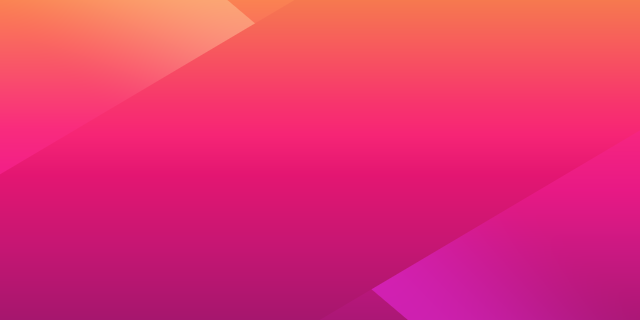
This background is drawn by a WebGL 2 fragment shader. Its source:

```glsl
#version 300 es
precision highp float;

uniform vec2 u_resolution;
out vec4 fragColor;

#define UPPER_CORNER vec2(0.797, 0.927)
#define LOWER_CORNER vec2(1.161, 0.096)
#define PANEL_SLOPE 0.592
#define FOLD_SLOPE -0.845
#define GLOW_REACH 0.52
#define UPPER_GLOW vec4(1.0, 0.97, 0.76, 0.30)
#define LOWER_GLOW vec4(0.86, 0.14, 0.78, 0.72)

// Signed distance to a sloped line through a point, positive above it.
float lineDistance(vec2 p, vec2 through, float slope) {
    vec2 d = p - through;
    return (d.y - slope * d.x) / sqrt(1.0 + slope * slope);
}

// Antialiased coverage of the positive side of an edge.
float coverage(float dist, float pixel) {
    return clamp(dist / pixel + 0.5, 0.0, 1.0);
}

float ramp(float a, float b, float x) {
    return clamp((x - a) / (b - a), 0.0, 1.0);
}

// Vertical sweep from plum through magenta and rose to orange.
vec3 bandColor(float y) {
    vec3 c = mix(vec3(0.65, 0.085, 0.43), vec3(0.77, 0.085, 0.45), ramp(0.0, 0.22, y));
    c = mix(c, vec3(0.89, 0.085, 0.445), ramp(0.22, 0.45, y));
    c = mix(c, vec3(0.965, 0.145, 0.46), ramp(0.45, 0.58, y));
    c = mix(c, vec3(0.97, 0.20, 0.43), ramp(0.58, 0.67, y));
    return mix(c, vec3(0.965, 0.475, 0.31), ramp(0.67, 1.0, y));
}

vec3 upperPanelColor(float y) {
    vec3 c = mix(vec3(0.95, 0.12, 0.53), vec3(0.975, 0.17, 0.49), ramp(0.46, 0.60, y));
    return mix(c, vec3(0.98, 0.51, 0.32), ramp(0.60, 1.0, y));
}

vec3 lowerPanelColor(float y) {
    vec3 c = mix(vec3(0.67, 0.09, 0.46), vec3(0.80, 0.095, 0.51), ramp(0.0, 0.23, y));
    c = mix(c, vec3(0.91, 0.10, 0.52), ramp(0.23, 0.41, y));
    return mix(c, vec3(0.97, 0.15, 0.50), ramp(0.41, 0.60, y));
}

// Soft light that starts at a fold and fades away from it.
vec3 addGlow(vec3 base, vec4 glow, float foldDistance, float pixel) {
    float fade = 1.0 - smoothstep(0.0, GLOW_REACH, foldDistance);
    return mix(base, glow.rgb, glow.a * fade * coverage(foldDistance, pixel));
}

void main() {
    // Canvas units: two wide, one high.
    vec2 p = gl_FragCoord.xy / u_resolution * vec2(2.0, 1.0);
    float pixel = 1.0 / u_resolution.y;
    vec3 color = bandColor(p.y);

    // Upper left panel and its warm fold.
    float upperEdge = lineDistance(p, UPPER_CORNER, PANEL_SLOPE);
    float upperFold = -lineDistance(p, UPPER_CORNER, FOLD_SLOPE);
    vec3 upper = addGlow(upperPanelColor(p.y), UPPER_GLOW, upperFold, pixel);
    color = mix(color, upper, coverage(upperEdge, pixel));

    // Lower right panel and its violet fold.
    float lowerEdge = -lineDistance(p, LOWER_CORNER, PANEL_SLOPE);
    float lowerFold = lineDistance(p, LOWER_CORNER, FOLD_SLOPE);
    vec3 lower = addGlow(lowerPanelColor(p.y), LOWER_GLOW, lowerFold, pixel);
    color = mix(color, lower, coverage(lowerEdge, pixel));

    fragColor = vec4(color, 1.0);
}
```
